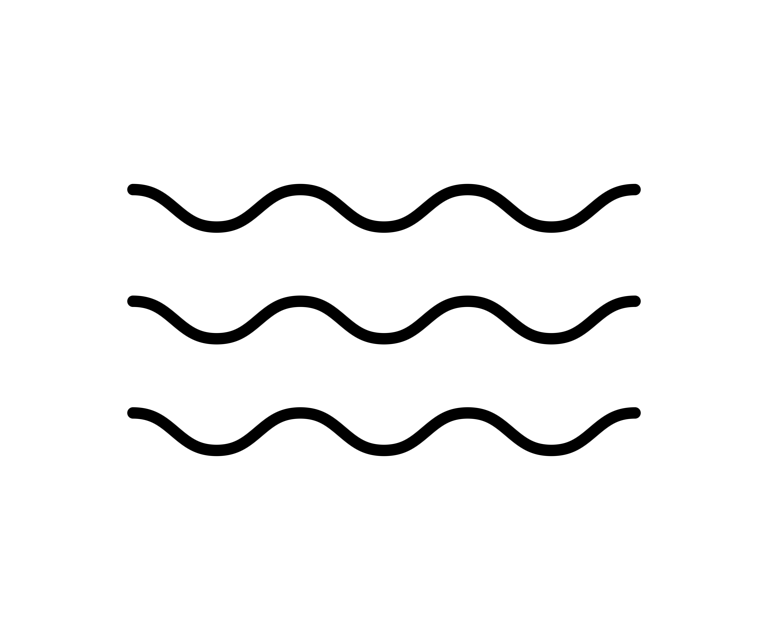
Give the GLSL for this pattern, as a Shadertoy shader.

```glsl
// Three stacked black wavy strokes with round ends on a white ground.

#define WAVELENGTH 0.2615
#define CYCLES 3.0
#define AMPLITUDE 0.0293
#define ROW_SPACING 0.1745
#define HALF_WIDTH 0.0089
#define FLATTEN 0.05
#define PAPER vec3(1.0)
#define INK vec3(0.0)

const float TAU = 6.2831853;

// Wave height (x) and slope (y); the third harmonic flattens the crests
vec2 waveAt(float x) {
    float k = TAU / WAVELENGTH;
    float a = k * x;
    float height = -(1.0 + FLATTEN) * cos(a) + FLATTEN * cos(3.0 * a);
    float slope = (1.0 + FLATTEN) * sin(a) - 3.0 * FLATTEN * sin(3.0 * a);
    return AMPLITUDE * vec2(height, k * slope);
}

// Distance to the finite wave, found by stepping toward its nearest point
float waveDistance(vec2 p) {
    float reach = 0.5 * CYCLES * WAVELENGTH;
    float x = clamp(p.x, -reach, reach);
    for (int i = 0; i < 6; i++) {
        vec2 wave = waveAt(x);
        float pull = x - p.x + (wave.x - p.y) * wave.y;
        x = clamp(x - pull / (1.0 + wave.y * wave.y), -reach, reach);
    }
    return length(p - vec2(x, waveAt(x).x));
}

void mainImage(out vec4 fragColor, in vec2 fragCoord) {
    // Centered coordinates, one unit per canvas height
    vec2 p = (fragCoord - 0.5 * iResolution.xy) / iResolution.y;

    // Fold into the nearest of three rows
    p.y -= ROW_SPACING * clamp(round(p.y / ROW_SPACING), -1.0, 1.0);

    // Smooth-edged stroke
    float pixel = 1.0 / iResolution.y;
    float edge = waveDistance(p) - HALF_WIDTH;
    float stroke = 1.0 - smoothstep(-0.75 * pixel, 0.75 * pixel, edge);
    fragColor = vec4(mix(PAPER, INK, stroke), 1.0);
}
```
